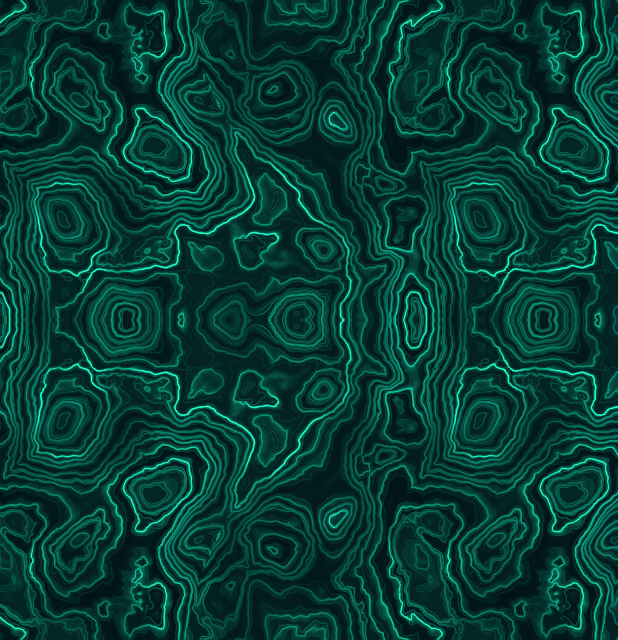
Reproduce this pattern procedurally as a Shadertoy shader.

```glsl
const float TILE_WIDTH = 0.651;    // repeat width, in canvas heights
const float WARP = 0.05;           // bending of the large shapes
const float ROUGHNESS = 7.0;       // band offset added by noise
const float RIM_BANDS = 9.0;       // bands around each large body
const float VEIN_WIDTH = 0.0019;   // in canvas heights
const float HALO = 0.62;
const float FINE_VEINS = 0.42;
const vec3 DEEP = vec3(0.008, 0.065, 0.08);
const vec3 BRIGHT = vec3(0.05, 0.76, 0.60);
const vec3 GLOW = vec3(0.16, 0.98, 0.78);

// Eyes of the stone: centre, radius, band count
const int EYE_COUNT = 11;
const vec4 EYES[EYE_COUNT] = vec4[EYE_COUNT](
    vec4(0.20, 0.55, 0.10, 6.0), vec4(0.45, 0.53, 0.07, 5.0),
    vec4(0.79, 0.46, 0.09, 7.0), vec4(0.94, 0.33, 0.06, 5.0),
    vec4(0.75, 0.19, 0.05, 4.0), vec4(0.70, 0.00, 0.06, 4.0),
    vec4(0.30, 0.00, 0.07, 5.0), vec4(0.92, 0.09, 0.05, 5.0),
    vec4(0.54, 0.04, 0.05, 4.0), vec4(0.165, 0.27, 0.06, 4.0),
    vec4(0.70, 0.82, 0.22, 8.0));

float hash(vec2 p) {
    return fract(sin(dot(p, vec2(127.1, 311.7))) * 43758.55);
}

// Value noise that wraps in x after a whole number of cells
float noise(vec2 p, float period) {
    vec2 i = floor(p), f = fract(p);
    f = f * f * f * (f * (f * 6.0 - 15.0) + 10.0);
    float x0 = mod(i.x, period), x1 = mod(i.x + 1.0, period);
    return mix(mix(hash(vec2(x0, i.y)), hash(vec2(x1, i.y)), f.x),
               mix(hash(vec2(x0, i.y + 1.0)), hash(vec2(x1, i.y + 1.0)), f.x), f.y);
}

float fbm(vec2 p, float cells, float seed) {
    float sum = 0.0, amplitude = 0.55;
    for (int i = 0; i < 5; i++) {
        sum += amplitude * noise(p * cells + vec2(0.0, seed), cells);
        amplitude *= 0.44;
        cells *= 2.0;
        seed += 17.0;
    }
    return sum;
}

float wrapped(float x) {
    return x - round(x);
}

// Inner distance to a body with upright sides and a sloping shoulder
float body(vec2 p, float centre, float halfWidth, vec2 shoulder, float reach) {
    float x = wrapped(p.x - centre);
    float slope = reach - dot(vec2(x, p.y), shoulder);
    return min(halfWidth - abs(x), slope);
}

// Height of the mineral layers, counted in bands
float layers(vec2 p) {
    vec2 bend = vec2(fbm(p, 5.0, 3.0), fbm(p, 5.0, 41.0)) - 0.47;
    vec2 q = p + WARP * 2.0 * bend;

    float wide = min(body(q, 0.26, 0.23, vec2(0.49, 0.87), 0.322), 0.40 - q.y);
    float tall = body(q, 0.69, 0.19, vec2(0.73, 0.69), 0.281);
    float height = RIM_BANDS * (smoothstep(-0.11, 0.13, wide) + smoothstep(-0.11, 0.13, tall));

    for (int i = 0; i < EYE_COUNT; i++) {
        vec4 eye = EYES[i];
        vec2 offset = vec2(wrapped(q.x - eye.x), q.y - eye.y) / eye.z;
        height += eye.w * exp(-dot(offset, offset));
    }
    return height + ROUGHNESS * (fbm(q, 6.0, 90.0) - 0.47);
}

// Crisp line at each whole band, with a halo falling off to one side
float vein(float t, float slope, float width, float halo) {
    float id = round(t), d = t - id;
    float strength = mix(0.25, 1.0, hash(vec2(id, 7.3)));
    float dist = abs(d) / max(slope, 0.001);
    float core = exp(-dist * dist / (width * width));
    float fade = exp(-abs(d) * (d > 0.0 ? 3.5 : 12.0)) * (1.0 - 2.0 * abs(d));
    return strength * max(core, halo * fade);
}

void mainImage(out vec4 fragColor, in vec2 fragCoord) {
    // Repeat across, mirrored about the middle height
    vec2 canvas = fragCoord / iResolution.y;
    vec2 p = vec2(canvas.x, abs(canvas.y - 0.5)) / TILE_WIDTH;

    float t = layers(p);
    t += 0.25 * sin(t * 1.7);
    float slope = length(vec2(dFdx(t), dFdy(t))) * iResolution.y;
    float width = max(VEIN_WIDTH, 0.8 / iResolution.y);

    // Dark ground, main veins and finer ones between
    float tone = 0.02 + 0.10 * noise(vec2(t * 1.3, 5.0), 997.0);
    tone += 0.05 * (fbm(p, 12.0, 130.0) - 0.4);
    float mainVein = vein(t, slope, width, HALO);
    float fineVein = FINE_VEINS * vein(t * 2.0 + 0.5, slope * 2.0, width * 0.65, 0.3);
    float wear = mix(0.65, 1.2, smoothstep(0.3, 0.65, fbm(p, 7.0, 200.0)));
    tone += wear * max(mainVein, fineVein);

    vec3 color = mix(DEEP, BRIGHT, clamp(tone, 0.0, 1.0));
    color = mix(color, GLOW, smoothstep(0.85, 1.2, tone));
    fragColor = vec4(color, 1.0);
}
```
